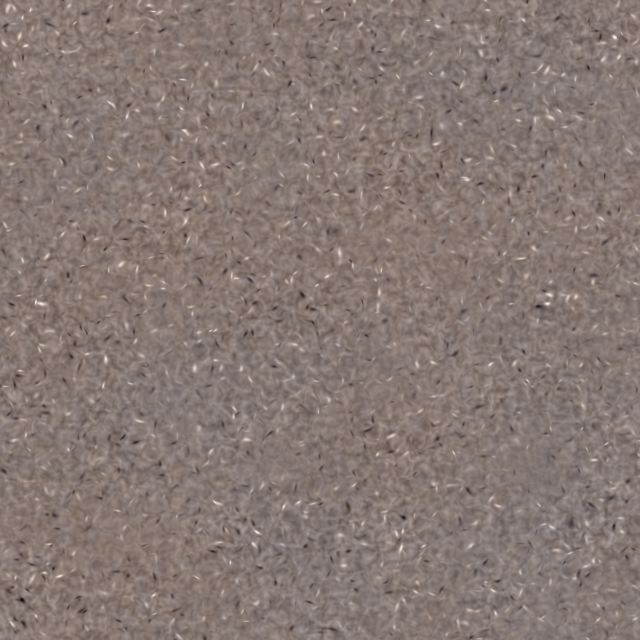
Reproduce this texture procedurally as a WebGL 1 fragment shader.

```glsl
precision highp float;

uniform vec2 u_resolution;

#define BASE_COLOR vec3(0.527, 0.470, 0.449)
#define WARM_SHIFT vec3(0.022, 0.002, -0.020)
#define GRAIN_SCALE 88.0
#define GRAIN_CONTRAST 0.175
#define WARP_AMOUNT 0.006
#define FLECK_CELLS 62.0
#define FLECK_LENGTH 0.30
#define FLECK_WIDTH 0.13
#define LIGHT_FLECK vec3(0.36, 0.35, 0.33)
#define DARK_FLECK vec3(-0.29, -0.28, -0.255)

float hash(vec2 p) {
  vec3 q = fract(p.xyx * vec3(0.1031, 0.1030, 0.0973));
  q += dot(q, q.yzx + 33.33);
  return fract((q.x + q.y) * q.z);
}

vec2 gradientAt(vec2 cell) {
  float angle = 6.28318 * hash(cell);
  return vec2(cos(angle), sin(angle));
}

float gradientNoise(vec2 p) {
  vec2 i = floor(p);
  vec2 f = p - i;
  vec2 u = f * f * f * (f * (f * 6.0 - 15.0) + 10.0);
  vec2 e = vec2(1.0, 0.0);
  float low = mix(dot(gradientAt(i), f),
                  dot(gradientAt(i + e), f - e), u.x);
  float high = mix(dot(gradientAt(i + e.yx), f - e.yx),
                   dot(gradientAt(i + 1.0), f - 1.0), u.x);
  return mix(low, high, u.y);
}

// Three octaves of mottling centred on the dominant grain size
float grain(vec2 p) {
  return 0.40 * gradientNoise(p * 0.45 + 11.3)
       + 0.65 * gradientNoise(p + 47.1)
       + 0.45 * gradientNoise(p * 1.75 + 83.7);
}

// Short soft strokes, turned at random, some light and some dark
vec3 flecks(vec2 uv) {
  vec2 p = uv * FLECK_CELLS;
  vec2 home = floor(p);
  vec3 sum = vec3(0.0);
  for (int y = -1; y <= 1; y++) {
    for (int x = -1; x <= 1; x++) {
      vec2 cell = home + vec2(float(x), float(y));
      vec2 center = cell + vec2(hash(cell + 17.0), hash(cell + 59.0));
      vec2 along = gradientAt(cell + 131.0);
      vec2 d = p - center;
      vec2 local = vec2(dot(d, along), dot(d, vec2(-along.y, along.x)));
      float size = mix(0.7, 1.3, hash(cell + 211.0));
      local /= vec2(FLECK_LENGTH, FLECK_WIDTH) * size;
      float strength = pow(hash(cell + 307.0), 2.5);
      vec3 tone = hash(cell + 401.0) < 0.52 ? LIGHT_FLECK : DARK_FLECK;
      tone += WARM_SHIFT * (2.0 * hash(cell + 503.0) - 1.0);
      sum += tone * strength * exp(-dot(local, local));
    }
  }
  return sum;
}

void main() {
  vec2 uv = gl_FragCoord.xy / min(u_resolution.x, u_resolution.y);

  // Bend the grain so its edges curl
  vec2 bend = vec2(gradientNoise(uv * 42.0 + 5.0),
                   gradientNoise(uv * 42.0 + 71.0));
  vec2 bent = uv + WARP_AMOUNT * bend;

  // Broad patches vary the roughness, shade and warmth
  float patches = gradientNoise(uv * 9.0 + 23.0);
  float roughness = 1.0 + 0.6 * patches;
  float shade = 0.018 * gradientNoise(uv * 5.0 + 37.0);
  float warmth = 0.35 * (uv.y - uv.x)
               + 0.8 * gradientNoise(uv * 4.0 + 61.0)
               + 0.9 * gradientNoise(bent * 38.0 + 97.0);

  vec3 color = BASE_COLOR + shade + WARM_SHIFT * warmth;
  color += roughness * GRAIN_CONTRAST * grain(bent * GRAIN_SCALE);
  color += roughness * flecks(bent);

  gl_FragColor = vec4(clamp(color, 0.0, 1.0), 1.0);
}
```
